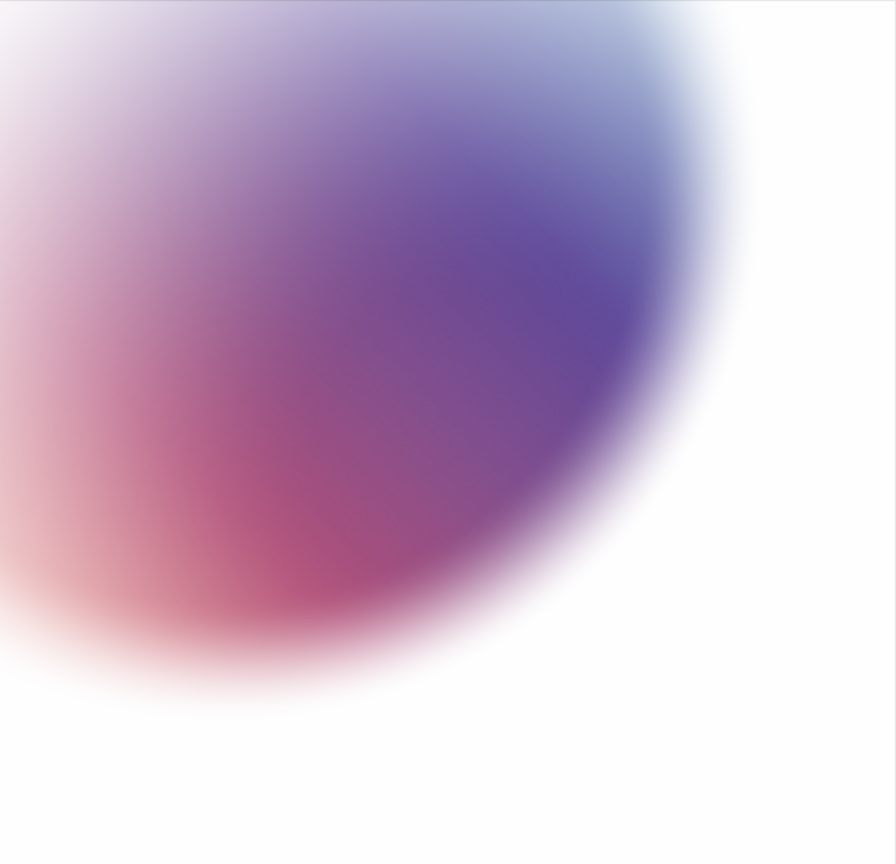
Give the GLSL for this background, as a Shadertoy shader.

```glsl
#define DISC_CENTER vec2(0.253, 0.795)
#define DISC_FADE vec2(0.490, 0.634)
#define CORE_CENTER vec2(0.539, 0.488)
#define CORE_FADE vec2(0.160, 0.830)
#define PAPER vec3(0.996)
#define CORAL vec3(0.87, 0.45, 0.42)
#define ROSE vec3(0.69, 0.31, 0.47)
#define PLUM vec3(0.52, 0.31, 0.55)
#define INDIGO vec3(0.36, 0.28, 0.60)
#define AZURE vec3(0.28, 0.44, 0.69)
#define FRAME_WIDTH 0.0015
#define GRAIN 0.006

// Sine-free hash in 0..1
float hash(vec2 p) {
    vec3 q = fract(p.xyx * 0.1031);
    q += dot(q, q.yzx + 33.33);
    return fract((q.x + q.y) * q.z);
}

float ramp(float low, float high, float x) {
    return clamp((x - low) / (high - low), 0.0, 1.0);
}

// Hue sweep from the lower left to the upper right
vec3 diagonalTint(float s) {
    vec3 tint = mix(CORAL, ROSE, ramp(-0.74, -0.32, s));
    tint = mix(tint, PLUM, ramp(-0.32, 0.01, s));
    tint = mix(tint, INDIGO, ramp(0.01, 0.36, s));
    return mix(tint, AZURE, ramp(0.36, 0.80, s));
}

// Crisp disc rim multiplied by a wide falloff around the core
float glowOpacity(vec2 p) {
    float rim = 1.0 - smoothstep(DISC_FADE.x, DISC_FADE.y, distance(p, DISC_CENTER));
    float halo = 1.0 - smoothstep(CORE_FADE.x, CORE_FADE.y, distance(p, CORE_CENTER));
    return rim * halo;
}

void mainImage(out vec4 fragColor, in vec2 fragCoord) {
    vec2 p = fragCoord / iResolution.y;
    float aspect = iResolution.x / iResolution.y;
    float pixel = 1.0 / iResolution.y;

    // Glow over paper, with grain only where there is colour
    float opacity = glowOpacity(p);
    vec3 color = mix(PAPER, diagonalTint(p.x + p.y - 1.0), opacity);
    color += GRAIN * opacity * (hash(floor(p * 494.0)) - 0.5);

    // Faint hairline along the top and right edges
    float edge = min(1.0 - p.y, aspect - p.x);
    float hairline = 1.0 - smoothstep(FRAME_WIDTH - 0.5 * pixel, FRAME_WIDTH + 0.5 * pixel, edge);
    color = mix(color, color * 0.91, hairline);

    fragColor = vec4(color, 1.0);
}
```
